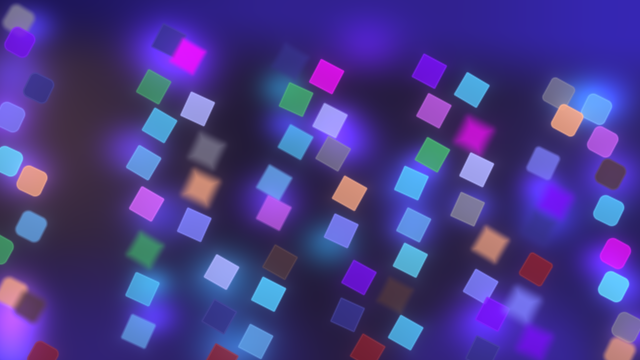
A Shadertoy shader for this background:

```glsl
// Strands of tilted square bokeh lights over a dark indigo haze with soft violet glows.

const int STRANDS = 5;
const int BEADS = 16;
const float TILT = -0.48;        // rotation of every light, radians
const float HALF_SIDE = 0.037;   // half the width of a light, canvas heights

// Ordered from the most common cool tones to the rare warm ones.
const vec3 PALETTE[14] = vec3[14](
    vec3(0.30, 0.73, 0.93), vec3(0.47, 0.48, 0.95), vec3(0.93, 0.04, 0.95),
    vec3(0.38, 0.64, 0.90), vec3(0.45, 0.05, 0.92), vec3(0.66, 0.67, 0.97),
    vec3(0.36, 0.82, 0.95), vec3(0.78, 0.36, 0.92), vec3(0.20, 0.19, 0.52),
    vec3(0.48, 0.47, 0.55), vec3(0.31, 0.21, 0.23), vec3(0.24, 0.64, 0.39),
    vec3(0.52, 0.12, 0.17), vec3(0.92, 0.62, 0.48));

float hash(vec2 p) {
    vec3 q = fract(p.xyx * 0.1031);
    q += dot(q, q.yzx + 33.33);
    return fract((q.x + q.y) * q.z);
}

float valueNoise(vec2 p) {
    vec2 cell = floor(p), f = fract(p);
    f = f * f * (3.0 - 2.0 * f);
    float low = mix(hash(cell), hash(cell + vec2(1, 0)), f.x);
    float high = mix(hash(cell + vec2(0, 1)), hash(cell + vec2(1, 1)), f.x);
    return mix(low, high, f.y);
}

float blob(vec2 p, vec2 centre, vec2 radius) {
    vec2 d = (p - centre) / radius;
    return exp(-dot(d, d));
}

vec2 rotate(vec2 p, float angle) {
    float c = cos(angle), s = sin(angle);
    return vec2(c * p.x + s * p.y, c * p.y - s * p.x);
}

float roundedSquare(vec2 p, float halfSide, float corner) {
    vec2 d = abs(p) - halfSide + corner;
    return length(max(d, 0.0)) + min(max(d.x, d.y), 0.0) - corner;
}

// Each strand forks and widens as it hangs down.
vec2 beadCentre(float strand, float bead) {
    float fall = (bead + 0.5) / float(BEADS);
    float top = 0.96 - 0.045 * strand;
    float side = mod(bead, 2.0) * 2.0 - 1.0;
    float spread = (0.035 + 0.10 * fall) * (strand < 0.5 ? 0.45 : 1.0);
    vec2 jitter = vec2(hash(vec2(bead, strand + 11.0)), hash(vec2(bead, strand + 23.0))) - 0.5;
    float x = 0.065 + 0.425 * strand - 0.011 * strand * strand;
    return vec2(x + side * spread, top - fall * (top + 0.02)) + jitter * vec2(0.075, 0.035);
}

vec3 beadColour(float strand, float bead) {
    float pick = fract(bead * 0.618 + hash(vec2(strand + 3.0, 7.0)));
    pick = strand < 0.5 ? pow(pick, 0.65) : pow(pick, 1.25);
    return PALETTE[min(int(pick * 14.0), 13)];
}

vec3 backdrop(vec2 p, float aspect) {
    float mist = valueNoise(p * 3.5 + 4.0);
    vec3 colour = mix(vec3(0.11, 0.085, 0.19), vec3(0.16, 0.12, 0.27), mist);
    // warm grey haze on the left
    colour = mix(colour, vec3(0.28, 0.20, 0.25), 0.85 * blob(p, vec2(0.12, 0.62), vec2(0.34, 0.34)));
    // blue band along the top, dipping to the right
    float edge = 0.93 - 0.13 * p.x / aspect;
    float band = smoothstep(edge - 0.12, edge + 0.10, p.y);
    vec3 blue = mix(vec3(0.11, 0.08, 0.34), vec3(0.19, 0.13, 0.56), smoothstep(0.1, 0.8, p.x));
    colour = mix(colour, blue, band);
    // blue pools along the bottom and right
    float pool = smoothstep(0.42, 0.0, p.y) * smoothstep(0.25, 0.8, valueNoise(p * 4.0 + 19.0));
    colour = mix(colour, vec3(0.21, 0.14, 0.55), 0.75 * pool);
    colour += vec3(0.02, 0.02, 0.14) * smoothstep(1.2, 1.75, p.x);
    colour += vec3(0.14, 0.01, 0.30) * blob(p, vec2(1.02, 0.87), vec2(0.10, 0.08));
    colour += vec3(0.38, 0.16, 0.55) * blob(p, vec2(0.03, 0.10), vec2(0.08, 0.12));
    return colour;
}

// Wide out-of-focus light near some of the beads.
vec3 beadGlow(vec2 p, float strand, float bead) {
    float chance = hash(vec2(bead + 31.0, strand + 5.0));
    vec2 offset = vec2(hash(vec2(strand, bead + 41.0)), hash(vec2(strand, bead + 57.0))) - 0.5;
    vec3 colour = mix(vec3(0.27, 0.05, 0.70), vec3(0.10, 0.14, 0.58), hash(vec2(bead, strand + 67.0)));
    if (chance < 0.09) colour = vec3(0.04, 0.36, 0.46);
    float radius = mix(0.045, 0.085, hash(vec2(bead + 71.0, strand)));
    vec2 centre = beadCentre(strand, bead) + offset * 0.10;
    return colour * step(chance, 0.42) * 0.75 * blob(p, centre, vec2(radius * 1.2, radius));
}

vec3 addBead(vec3 under, vec2 p, float strand, float bead, float pixel, float aspect) {
    vec2 centre = beadCentre(strand, bead);
    vec3 colour = beadColour(strand, bead);
    float focus = hash(vec2(bead + 83.0, strand + 2.0));
    float soft = max(mix(0.003, 0.022, smoothstep(0.65, 1.0, focus)), pixel);
    // corners round off toward the sides of the frame
    float corner = mix(0.004, 0.020, smoothstep(0.45, 1.0, abs(centre.x / aspect * 2.0 - 1.0)));
    float angle = TILT + 0.12 * (hash(vec2(strand, bead + 97.0)) - 0.5);
    vec2 local = rotate(p - centre, angle);
    float d = roundedSquare(local, HALF_SIDE, corner);
    float cover = 1.0 - smoothstep(-soft, soft, d);
    float rim = smoothstep(-0.006, -0.002, d) * (1.0 - smoothstep(0.65, 0.8, focus));
    vec3 lit = colour * (0.96 + 0.9 * local.y) + 0.05 * rim;
    vec3 halo = colour * 0.10 * exp(-max(d, 0.0) * 45.0) * (1.0 - cover);
    float opacity = mix(0.78, 0.97, hash(vec2(bead + 13.0, strand + 101.0)));
    return mix(under, lit + 0.10 * under, cover * opacity) + halo;
}

void mainImage(out vec4 fragColor, in vec2 fragCoord) {
    vec2 p = fragCoord / iResolution.y;
    float aspect = iResolution.x / iResolution.y;
    float pixel = 1.0 / iResolution.y;
    vec3 colour = backdrop(p, aspect);
    for (int k = 0; k < STRANDS * BEADS; k++)
        colour += beadGlow(p, float(k / BEADS), float(k % BEADS));
    for (int k = 0; k < STRANDS * BEADS; k++) {
        if (k < BEADS && k % 3 == 2) continue;   // the first strand is sparser
        colour = addBead(colour, p, float(k / BEADS), float(k % BEADS), pixel, aspect);
    }
    fragColor = vec4(clamp(colour, 0.0, 1.0), 1.0);
}
```
